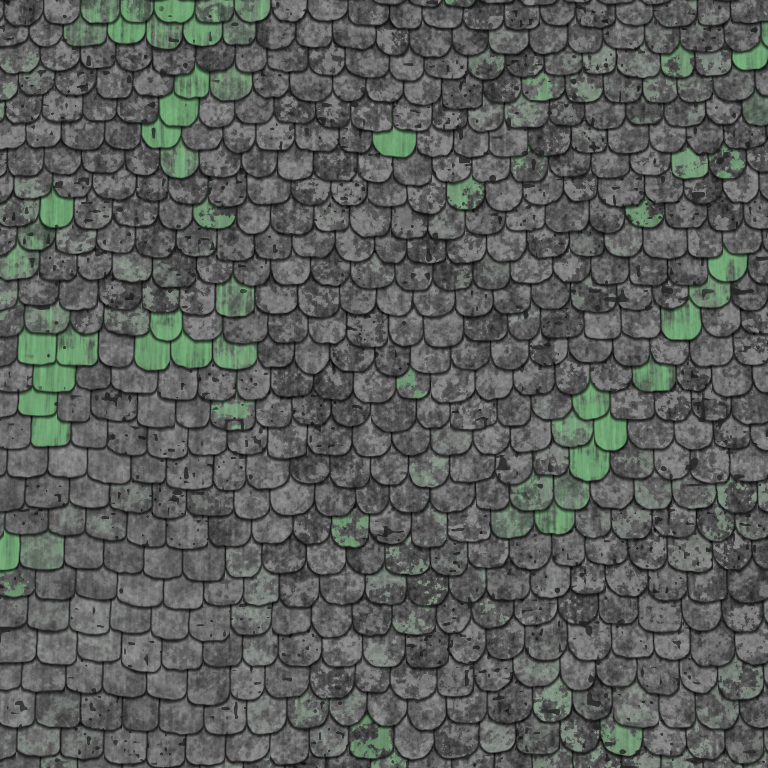
This texture is drawn by a Shadertoy shader. Its source:

```glsl
// Weathered grey roof of overlapping round-ended shingles, with drifts of green ones.

float hash(vec2 p) {
    vec3 q = fract(p.xyx * vec3(0.1031, 0.1030, 0.0973));
    q += dot(q, q.yzx + 33.33);
    return fract((q.x + q.y) * q.z);
}

float noise(vec2 p) {
    vec2 i = floor(p), f = fract(p);
    f = f * f * (3.0 - 2.0 * f);
    return mix(mix(hash(i), hash(i + vec2(1, 0)), f.x),
               mix(hash(i + vec2(0, 1)), hash(i + vec2(1, 1)), f.x), f.y);
}

float fbm(vec2 p) {
    float sum = 0.0, amp = 0.53;
    for (int i = 0; i < 4; i++) {
        sum += amp * noise(p);
        p = mat2(1.6, 1.2, -1.2, 1.6) * p + 7.3;
        amp *= 0.5;
    }
    return sum;
}

float segmentDistance(vec2 p, vec2 a, vec2 b) {
    vec2 d = b - a;
    return length(p - a - d * clamp(dot(p - a, d) / dot(d, d), 0.0, 1.0));
}

// Chance of a green shingle, highest along a few drifts (y runs downwards)
float greenChance(vec2 c) {
    vec4 drifts[9] = vec4[9](
        vec4(0.69, 0.69, 0.85, 0.50), vec4(0.85, 0.50, 0.97, 0.32),
        vec4(0.13, 0.05, 0.31, 0.02), vec4(0.29, 0.06, 0.23, 0.20),
        vec4(0.20, 0.45, 0.30, 0.48), vec4(0.24, 0.38, 0.30, 0.38),
        vec4(0.03, 0.35, 0.10, 0.27), vec4(0.04, 0.58, 0.08, 0.45),
        vec4(0.00, 0.73, 0.08, 0.73));
    float d = abs(c.x - 1.0) + max(c.y - 0.16, 0.0);
    for (int i = 0; i < 9; i++) d = min(d, segmentDistance(c, drifts[i].xy, drifts[i].zw));
    return 0.85 * smoothstep(0.045, 0.015, d);
}

float edgeAt(float i, float row) {
    return i + 0.2 * (hash(vec2(i, row) + 91.0) - 0.5);
}

// q: position from the bottom middle of the shingle; c: its centre on the roof
vec3 shingleColor(vec2 q, vec2 c, vec2 id, float smoothArea) {
    vec2 s = q + 3.0 * vec2(hash(id + 5.0), hash(id + 17.0));
    float patches = fbm(s * 60.0), grain = fbm(s * 230.0);
    float streaks = fbm(s * vec2(260.0, 22.0));
    float tone = 0.32 + 0.11 * hash(id + 31.0) + 0.25 * (patches - 0.5);
    tone += 0.32 * (grain - 0.5) * (1.0 - 0.4 * smoothArea) + 0.14 * (streaks - 0.5);
    tone += 0.03 * smoothArea;

    // Pale lichen with ragged borders, faintly green in places
    float lichen = smoothstep(0.50, 0.58, patches + 0.5 * (grain - 0.5))
                 * (0.2 + 0.7 * hash(id + 43.0)) * (1.0 - 0.55 * smoothArea);
    float tint = smoothstep(0.55, 0.8, noise(c * 9.0 + 4.0) * 0.6 + 0.4 * hash(id + 57.0));
    vec3 pale = mix(vec3(0.51), vec3(0.49, 0.58, 0.50), tint) + 0.2 * (grain - 0.5);
    vec3 col = mix(vec3(tone), pale, lichen);

    // Green shingles with vertical wear, and a few stray green blotches
    float isGreen = step(hash(id + 63.0), greenChance(c));
    float wear = smoothstep(0.3, 0.65, 0.5 * streaks + 0.5 * patches + 0.5 * hash(id + 71.0) - 0.22);
    float blotch = step(0.98, hash(id + 83.0)) * smoothstep(0.44, 0.56, patches + 0.5 * (grain - 0.5));
    vec3 green = vec3(0.43, 0.66, 0.45) * (0.83 + 0.34 * streaks);
    col = mix(col, green, max(isGreen * (0.2 + 0.65 * wear), 0.6 * blotch));

    // Small dark pits
    float pits = smoothstep(0.80, 0.90, noise(s * 170.0)) * step(0.7, hash(id + 97.0));
    return col * (1.0 - 0.55 * pits * (1.0 - isGreen));
}

void mainImage(out vec4 fragColor, in vec2 fragCoord) {
    vec2 p = fragCoord / iResolution.xy;
    float v = 1.0 - p.y, pixel = 1.0 / iResolution.y;

    // Rows and columns widen towards the bottom
    float rowPos = 31.0 * v - 3.75 * v * v + 0.16 * sin(p.x * 7.0 + v * 3.0) + 0.06 * sin(p.x * 19.0);
    float colPos = (p.x - 0.5) * (20.0 - 1.5 * v);
    float rowHeight = 1.0 / (31.0 - 7.5 * v), colWidth = 1.0 / (20.0 - 1.5 * v);
    vec3 col = vec3(0.15);

    // Paint lower rows first, so each row overlaps the one beneath it
    for (int j = 1; j >= -1; j--) {
        float row = floor(rowPos) + float(j);
        float shift = 0.5 * mod(row, 2.0) + 0.3 * hash(vec2(row, 7.0));
        float u = colPos - shift, i = floor(u);
        if (u < edgeAt(i, row)) i -= 1.0;
        else if (u > edgeAt(i + 1.0, row)) i += 1.0;
        float left = edgeAt(i, row), right = edgeAt(i + 1.0, row), mid = 0.5 * (left + right);
        vec2 id = vec2(i, row) + 40.0;

        float cv = (31.0 - sqrt(961.0 - 15.0 * (row + 0.5))) / 7.5;
        vec2 c = vec2(0.5 + (mid + shift) / (20.0 - 1.5 * cv), cv);
        float smoothArea = smoothstep(0.42, 0.2, c.x) * smoothstep(0.35, 0.55, c.y);

        // Rounded shingle, open at the top, slightly tilted and uneven
        float halfWidth = 0.5 * (right - left) * colWidth;
        float drop = 0.22 * (hash(id + 3.0) - 0.5);
        vec2 q = vec2((u - mid) * colWidth, (row + 1.0 + drop - rowPos) * rowHeight);
        q.x += 0.0012 * (noise(p * 90.0) - 0.5);
        q.y += 0.0025 * (noise(p * 110.0 + 9.0) - 0.5) + 0.09 * (hash(id + 11.0) - 0.5) * q.x;
        float radius = rowHeight * mix(0.16 + 0.36 * sqrt(hash(id + 23.0)), 0.13, 0.8 * smoothArea);
        float sag = 0.12 * rowHeight * pow(q.x / halfWidth, 2.0);
        vec2 b = vec2(abs(q.x) - halfWidth + 0.0005, sag - q.y) + radius;
        float d = min(max(b.x, b.y), 0.0) + length(max(b, 0.0)) - radius;

        // Shadow cast on the row beneath, then the shingle with its dark rim
        col *= mix(0.32, 1.0, smoothstep(0.0005, 0.0062, d));
        vec3 face = shingleColor(q, c, id, smoothArea);
        face *= mix(0.65, 1.0, smoothstep(0.0, 0.002, -d));
        col = mix(col, face, smoothstep(0.7 * pixel, -0.7 * pixel, d));
    }

    // Scattered clumps of black moss
    float moss = smoothstep(0.84, 0.90, noise(p * 95.0)) * smoothstep(0.6, 0.75, noise(p * 13.0 + 2.0));
    fragColor = vec4(mix(col, vec3(0.13), 0.8 * moss), 1.0);
}
```
